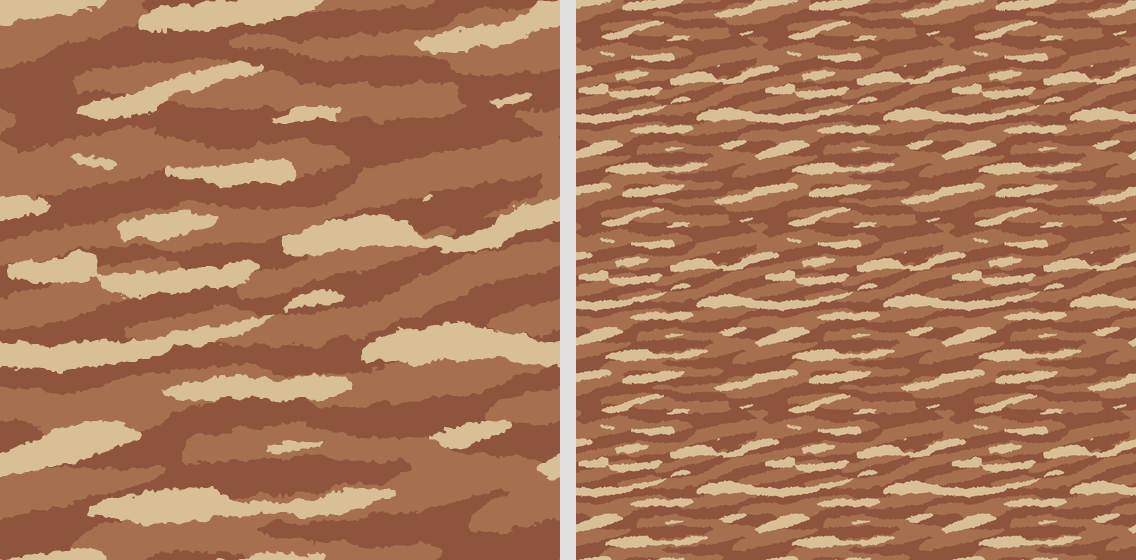
Left, the tile; right, the same tile 3 across and 3 down.
This pattern is drawn by a WebGL 1 fragment shader. Its source:

```glsl
precision highp float;
// Seamless desert camouflage: long, gently rising bands in two browns with
// cream lenses on top. Each layer thresholds a sum of whole-number sine waves;
// wrapped value noise displaces the domain to make the edges ragged.

uniform vec2 u_resolution;

const float TAU = 6.2831853;
const float WAVES = 24.0;

float hash(vec2 p) {
  vec3 q = fract(p.xyx * 0.1031);
  q += dot(q, q.yzx + 33.33);
  return fract((q.x + q.y) * q.z);
}

// Value noise in -0.5..0.5 that repeats every `period` cells.
float wrappedNoise(vec2 p, float period, float seed) {
  p *= period;
  vec2 cell = floor(p);
  vec2 f = fract(p);
  f = f * f * (3.0 - 2.0 * f);
  vec2 lo = mod(cell, period) + seed;
  vec2 hi = mod(cell + 1.0, period) + seed;
  float bottom = mix(hash(lo), hash(vec2(hi.x, lo.y)), f.x);
  float top = mix(hash(vec2(lo.x, hi.y)), hash(hi), f.x);
  return mix(bottom, top, f.y) - 0.5;
}

vec2 noisePair(vec2 p, float period) {
  return vec2(wrappedNoise(p, period, 17.0), wrappedNoise(p, period, 431.0));
}

// Random-phase waves, mostly vertical in frequency; unit variance, zero mean.
float bandField(vec2 p, float seed) {
  float sum = 0.0;
  for (float n = 0.0; n < WAVES; n++) {
    vec2 frequency = vec2(mod(n * 2.0, 5.0) - 3.0, mod(n, 8.0) + 4.0);
    sum += sin(TAU * (dot(frequency, p) + hash(vec2(n + 1.0, seed))));
  }
  return sum / sqrt(0.5 * WAVES);
}

vec3 camouflage(vec2 p) {
  vec3 darkBrown = vec3(0.56, 0.33, 0.24);
  vec3 midBrown = vec3(0.65, 0.44, 0.31);
  vec3 cream = vec3(0.85, 0.75, 0.59);

  // Lumpy outline, then coarse and fine teeth.
  vec2 ragged = p + 0.014 * noisePair(p, 28.0)
                  + 0.008 * noisePair(p, 84.0)
                  + 0.006 * noisePair(p, 180.0);

  vec3 color = mix(darkBrown, midBrown, step(0.0, bandField(ragged, 7.0)));
  return mix(color, cream, step(0.86, bandField(ragged, 53.0)));
}

void main() {
  // Average a 2 by 2 grid of samples to smooth the edges.
  vec3 total = vec3(0.0);
  for (float y = -0.25; y < 0.5; y += 0.5) {
    for (float x = -0.25; x < 0.5; x += 0.5) {
      total += camouflage((gl_FragCoord.xy + vec2(x, y)) / u_resolution);
    }
  }
  gl_FragColor = vec4(total / 4.0, 1.0);
}
```
